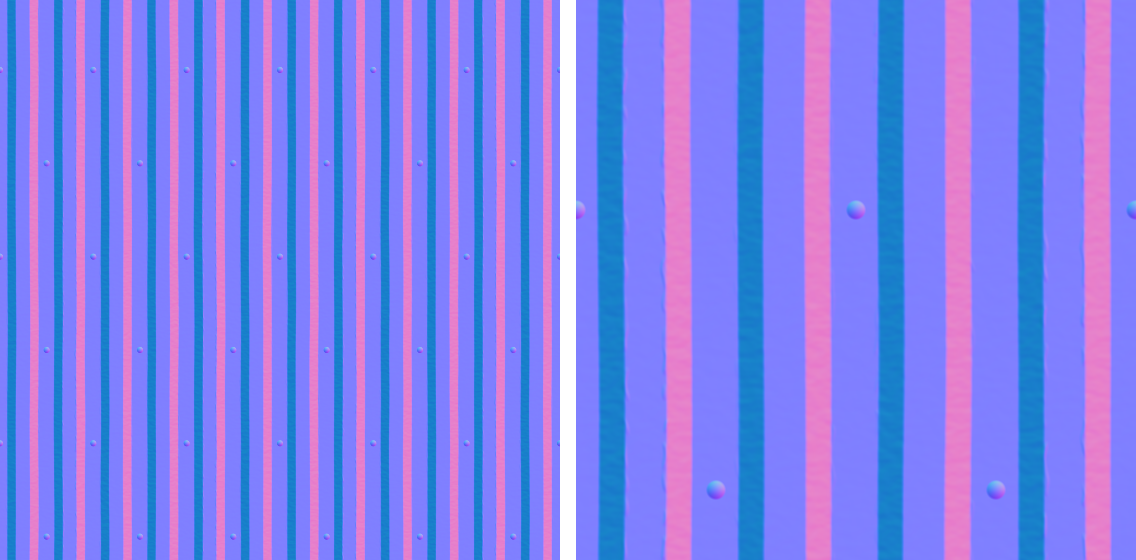
Left: the whole. Right: its middle third, enlarged.
This texture map is drawn by a WebGL 1 fragment shader. Its source:

```glsl
precision highp float;
// Normal map of a corrugated metal sheet: twelve ribs, chipped rib edges and staggered rivets.

uniform vec2 u_resolution;

vec2 hashGradient(vec2 cell, vec2 period) {
  cell = mod(cell, period);
  float angle = 6.2832 * fract(sin(dot(cell, vec2(12.99, 78.23))) * 4375.85);
  return vec2(cos(angle), sin(angle));
}

// Gradient noise that wraps after a whole number of cells
float noise(vec2 uv, vec2 period) {
  vec2 p = uv * period;
  vec2 i = floor(p);
  vec2 f = p - i;
  vec2 w = f * f * f * (f * (f * 6.0 - 15.0) + 10.0);
  vec2 e = vec2(1.0, 0.0);
  float a = dot(hashGradient(i, period), f);
  float b = dot(hashGradient(i + e.xy, period), f - e.xy);
  float c = dot(hashGradient(i + e.yx, period), f - e.yx);
  float d = dot(hashGradient(i + e.xx, period), f - e.xx);
  return mix(mix(a, b, w.x), mix(c, d, w.x), w.y);
}

// Signed position across the rib, in rib widths, with a slow wobble
float ribOffset(vec2 uv) {
  return fract(uv.x * 12.0) - 0.49 + 0.016 * noise(uv, vec2(12.0, 6.0));
}

// 1 on the sloping side walls, 0 on the flats
float wallMask(float offset) {
  return 1.0 - smoothstep(0.07, 0.105, abs(abs(offset) - 0.24));
}

// Fine relief: grain plus broken lips along the rib edges
float reliefHeight(vec2 uv) {
  float offset = ribOffset(uv);
  float column = floor(uv.x * 12.0);
  float chippedInside = 1.0 - step(0.5, abs(mod(column, 3.0) - 1.0));
  float edge = mix(0.335, 0.142, chippedInside);
  float ragged = 0.03 * noise(uv, vec2(24.0, 80.0));
  float lip = 1.0 - smoothstep(0.0, 0.024, abs(abs(offset) - edge + ragged));
  float broken = smoothstep(-0.12, 0.2, noise(uv, vec2(36.0, 72.0)));
  float chips = lip * broken * mix(0.00012, 0.00032, chippedInside);
  float grain = noise(uv, vec2(96.0, 160.0)) + 0.5 * noise(uv, vec2(192.0, 256.0));
  return chips + grain * mix(0.00004, 0.0003, wallMask(offset));
}

// Outward tilt of the domed rivets, staggered on alternate rows
vec2 rivetTilt(vec2 uv) {
  vec2 grid = uv * 6.0;
  float shift = 0.5 * mod(floor(grid.y), 2.0);
  vec2 local = vec2(fract(grid.x + shift) - 0.5, fract(grid.y) - 0.25) / 0.033;
  return 0.65 * local * (1.0 - smoothstep(0.8, 1.15, length(local)));
}

void main() {
  vec2 uv = gl_FragCoord.xy / u_resolution;

  // Rib walls lean left on one side and right on the other
  float offset = ribOffset(uv);
  vec2 tilt = vec2(sign(offset) * wallMask(offset) * 1.38, 0.0);

  // Relief gradient by central differences
  vec2 e = vec2(0.0008, 0.0);
  vec2 rise = vec2(reliefHeight(uv + e.xy) - reliefHeight(uv - e.xy),
                   reliefHeight(uv + e.yx) - reliefHeight(uv - e.yx));
  tilt -= rise / (2.0 * e.x);
  tilt += rivetTilt(uv);

  vec3 normal = normalize(vec3(tilt, 1.0));
  gl_FragColor = vec4(normal * 0.5 + 0.5, 1.0);
}
```
